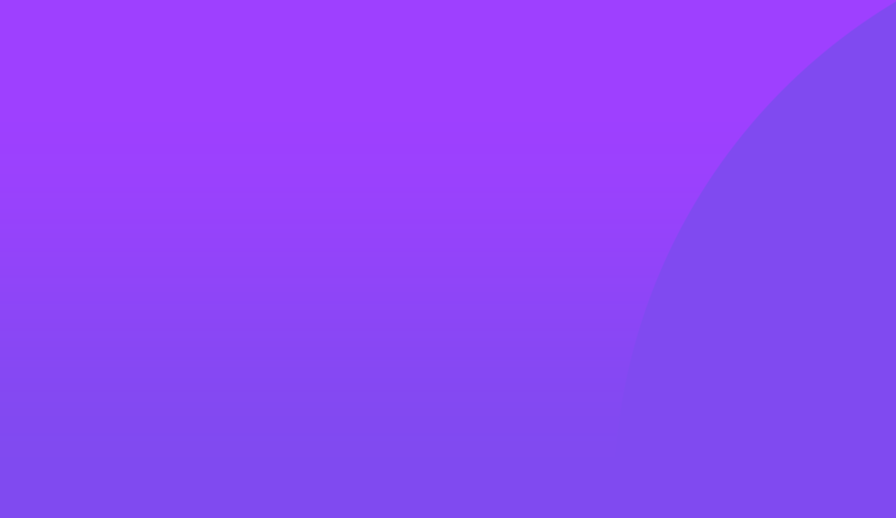
Give the GLSL for this background, as a WebGL 1 fragment shader.

```glsl
precision highp float;
// A violet backdrop that eases downward into indigo, with a large flat
// indigo disc rising from beyond the right edge. The backdrop is a
// smoothstep gradient; the disc is a circle distance with a soft edge.

uniform vec2 u_resolution;

float circleDistance(vec2 point, vec2 center, float radius) {
  return length(point - center) - radius;
}

void main() {
  // Canvas units: height is 1, origin at the lower left
  vec2 p = gl_FragCoord.xy / u_resolution.y;
  float aspect = u_resolution.x / u_resolution.y;
  float pixel = 1.0 / u_resolution.y;

  vec3 violet = vec3(0.62, 0.25, 1.0);
  vec3 indigo = vec3(0.502, 0.29, 0.941);

  // Vertical gradient, level near the top and the bottom
  vec3 color = mix(indigo, violet, smoothstep(0.06, 0.83, p.y));

  // Disc centered past the right edge, just above the bottom
  vec2 center = vec2(1.331 * aspect, 0.038);
  float disc = circleDistance(p, center, 1.117);
  color = mix(indigo, color, smoothstep(-pixel, pixel, disc));

  gl_FragColor = vec4(color, 1.0);
}
```
